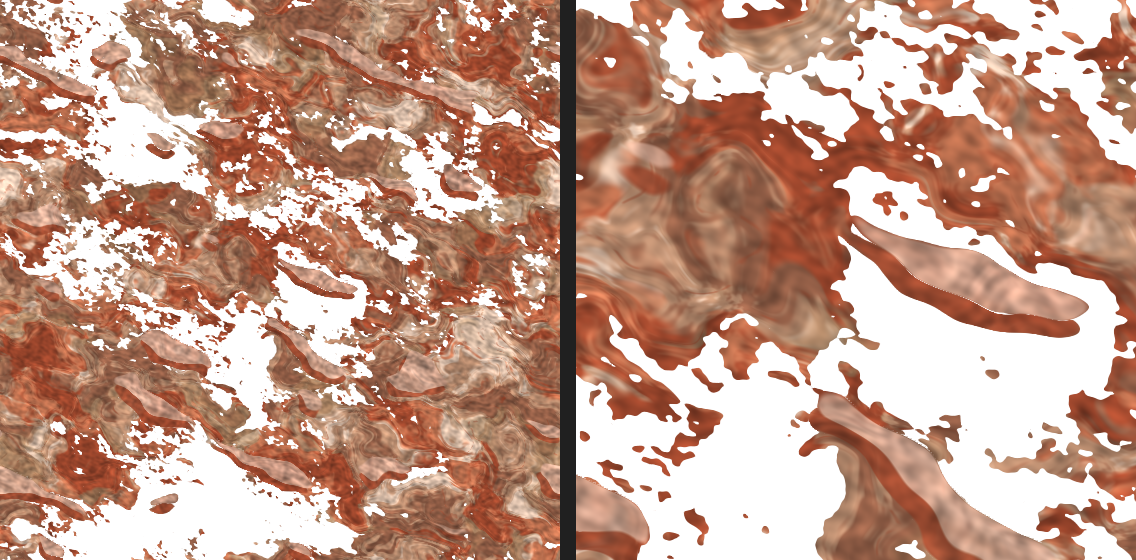
Left, the full canvas; right, a detail of the centre.
Write a Shadertoy shader that draws this texture.

```glsl
// Weathered red jasper: ragged rust, tan and quartz rock broken by white voids.
// Layers of wrapping gradient noise, on a grid turned by an integer matrix,
// drive the voids, the mineral colours, the slivers and the surface relief.

const vec3 VOID_WHITE = vec3(1.0);
const vec3 BROWN = vec3(0.56, 0.36, 0.27);
const vec3 TAN = vec3(0.70, 0.53, 0.42);
const vec3 QUARTZ = vec3(0.86, 0.75, 0.67);
const vec3 OLIVE = vec3(0.60, 0.47, 0.33);
const vec3 RUST = vec3(0.60, 0.27, 0.17);
const vec3 TERRACOTTA = vec3(0.74, 0.44, 0.31);
const vec3 SLIVER_PINK = vec3(0.80, 0.63, 0.55);

const float VOID_LEVEL = 0.57;    // in standard deviations, higher = less white
const float SLIVER_LEVEL = 1.65;
const float IRON_LEVEL = 0.55;
const float WARP = 0.018;
const float GRAIN = 0.07;
const float RELIEF = 0.11;
const float NOISE_SIGMA = 0.216;  // deviation of raw gradient noise
const float TAU = 6.28318;

// Random unit gradient of a grid cell; cells one canvas apart share it.
vec2 cellGradient(ivec2 cell, ivec2 cells, uint seed) {
    int period = 5 * cells.x * cells.y;
    ivec2 s = cell * cells.yx;
    ivec2 w = (ivec2(2 * s.x + s.y, 2 * s.y - s.x) + 8 * period) % period;
    uint h = uint(w.x) + uint(w.y) * 65537u + seed * 0x9e3779b9u;
    h = (h ^ (h >> 16)) * 0x7feb352du;
    h = (h ^ (h >> 15)) * 0x846ca68bu;
    h ^= h >> 16;
    float angle = float(h & 65535u) * TAU / 65536.0;
    return vec2(cos(angle), sin(angle));
}

// Tiling gradient noise of unit deviation, stretched down to the right.
float noise(vec2 uv, ivec2 cells, uint seed) {
    vec2 p = vec2(2.0 * uv.x - uv.y, uv.x + 2.0 * uv.y) * vec2(cells);
    vec2 f = fract(p);
    ivec2 c = ivec2(floor(p));
    vec2 u = f * f * f * (f * (f * 6.0 - 15.0) + 10.0);
    ivec2 e = ivec2(1, 0);
    float a = dot(cellGradient(c, cells, seed), f);
    float b = dot(cellGradient(c + e.xy, cells, seed), f - vec2(1, 0));
    float d = dot(cellGradient(c + e.yx, cells, seed), f - vec2(0, 1));
    float g = dot(cellGradient(c + e.xx, cells, seed), f - vec2(1, 1));
    return mix(mix(a, b, u.x), mix(d, g, u.x), u.y) / NOISE_SIGMA;
}

// Sum of octaves, scaled back to unit deviation.
float fbm(vec2 uv, ivec2 cells, int octaves, float gain, uint seed) {
    float sum = 0.0, power = 0.0, amp = 1.0;
    for (int i = 0; i < octaves; i++) {
        sum += amp * noise(uv, cells, seed + uint(i));
        power += amp * amp;
        amp *= gain;
        cells *= 2;
    }
    return sum * inversesqrt(power);
}

float rockHeight(vec2 uv) {
    return fbm(uv, ivec2(7, 11), 3, 0.7, 70u);
}

void mainImage(out vec4 fragColor, in vec2 fragCoord) {
    vec2 uv = fragCoord / iResolution.xy;
    vec2 p = uv + WARP * vec2(fbm(uv, ivec2(3, 4), 3, 0.6, 1u),
                              fbm(uv, ivec2(3, 4), 3, 0.6, 11u));

    // Thin pale slivers, each with a rusty lower lip
    vec2 q = mix(uv, p, 0.35);
    float sliver = smoothstep(-0.06, 0.06, noise(q, ivec2(3, 8), 20u) - SLIVER_LEVEL);
    float lip = smoothstep(-0.06, 0.06,
        noise(q + vec2(0.003, 0.012), ivec2(3, 8), 20u) - SLIVER_LEVEL) * (1.0 - sliver);

    // Voids: broad shapes, frayed by crumbs in some places only
    float broad = fbm(p, ivec2(1, 2), 5, 0.68, 30u);
    float crumbs = fbm(uv, ivec2(14, 20), 3, 0.8, 40u);
    float fray = mix(0.12, 0.52, smoothstep(-1.0, 1.0, noise(uv, ivec2(2, 3), 45u)));
    float hollow = broad + fray * crumbs - 2.0 * max(sliver, lip) - VOID_LEVEL;
    float voidMask = smoothstep(-0.5, 0.5, hollow / max(fwidth(hollow), 0.0001));

    // Mineral body from brown through tan to quartz
    float patches = fbm(p, ivec2(2, 3), 2, 0.6, 50u);
    float mottle = fbm(p, ivec2(4, 6), 5, 0.72, 55u);
    float tone = 0.8 * mottle + 0.6 * patches;
    vec3 rock = mix(BROWN, TAN, smoothstep(-0.75, 0.25, tone));
    rock = mix(rock, QUARTZ, smoothstep(0.45, 1.6, tone));
    float ochre = smoothstep(0.3, 1.6, fbm(p, ivec2(3, 4), 3, 0.6, 60u));
    rock = mix(rock, OLIVE, 0.5 * ochre);

    // Iron staining, strongest along the rims of the voids
    float rim = smoothstep(0.7, 0.0, VOID_LEVEL - broad);
    float iron = fbm(p, ivec2(2, 4), 5, 0.65, 65u) + 0.8 * rim;
    vec3 stain = mix(RUST, TERRACOTTA, smoothstep(-0.5, 1.3, mottle));
    rock = mix(rock, stain, smoothstep(-0.35, 0.35, iron - IRON_LEVEL));

    // Fine cracks, then slivers with lengthwise streaks
    float crack = smoothstep(0.16, 0.0, abs(noise(p, ivec2(5, 9), 80u)));
    rock = mix(rock, RUST, 0.4 * crack * smoothstep(-0.3, 0.8, crumbs));
    float streak = noise(uv, ivec2(5, 44), 85u);
    rock = mix(rock, SLIVER_PINK + 0.035 * streak, 0.85 * sliver);
    rock = mix(rock, RUST, 0.85 * lip);

    // Light from the upper left, grain and faint bedding lines
    float slope = rockHeight(p) - rockHeight(p + vec2(-0.004, 0.005));
    float grain = fbm(uv, ivec2(24, 34), 2, 0.9, 90u);
    float bedding = 0.025 * streak * smoothstep(0.0, 1.0, patches);
    rock *= 1.0 + RELIEF * clamp(slope, -1.5, 1.5) + GRAIN * grain + bedding;

    fragColor = vec4(mix(clamp(rock, 0.0, 1.0), VOID_WHITE, voidMask), 1.0);
}
```
